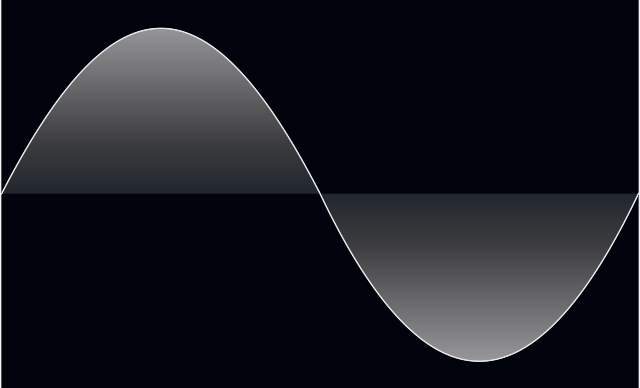
Give the GLSL for this background, as a Shadertoy shader.

```glsl
// Draws one full wave on near-black, its two lobes filled with a grey gradient.

// Height of the wave above its axis, for x from 0 to 1 across the canvas
float waveHeight(float x) {
    float phase = clamp((x - 0.0026) / 0.995, 0.0, 0.9999) * 2.0;
    float t = fract(phase);
    float arch = 4.0 * t * (1.0 - t);
    float crest = mix(arch, sin(3.14159 * t), 0.3);
    return phase < 1.0 ? 0.426 * crest : -0.432 * arch;
}

// Bluish slate at the axis, neutral light grey at the extremes
vec3 lobeColor(float level) {
    vec3 slate = vec3(0.13, 0.15, 0.18);
    vec3 charcoal = vec3(0.235, 0.235, 0.245);
    vec3 silver = vec3(0.59, 0.59, 0.60);
    return level < 0.3 ? mix(slate, charcoal, level / 0.3)
                       : mix(charcoal, silver, (level - 0.3) / 0.7);
}

void mainImage(out vec4 fragColor, in vec2 fragCoord) {
    vec2 uv = fragCoord / iResolution.xy;
    float aspect = iResolution.x / iResolution.y;
    float pixel = 1.0 / iResolution.y;

    float y = uv.y - 0.501;
    float height = waveHeight(uv.x);
    float side = uv.x < 0.5 ? 1.0 : -1.0;

    // Distance to the curve, corrected by its local slope
    float stepX = 0.001;
    float slope = (waveHeight(uv.x + stepX) - waveHeight(uv.x - stepX)) / (2.0 * stepX * aspect);
    float curveDist = (y - height) / sqrt(1.0 + slope * slope);

    // Lobes between the axis and the curve
    vec3 color = vec3(0.0, 0.012, 0.045);
    float lobe = smoothstep(-0.5 * pixel, 0.5 * pixel, side * y)
               * smoothstep(-0.5 * pixel, 0.5 * pixel, -side * curveDist);
    color = mix(color, lobeColor(clamp(abs(y) / 0.43, 0.0, 1.0)), lobe);

    // Bright outline
    float line = 1.0 - smoothstep(-0.5 * pixel, 0.5 * pixel, abs(curveDist) - 0.0019);
    color = mix(color, vec3(0.9), line);

    // Light strips along the left and right borders
    float borderDist = min(uv.x, 1.0 - uv.x) * aspect - 0.0036;
    float border = 1.0 - smoothstep(-0.5 * pixel, 0.5 * pixel, borderDist);
    color = mix(color, vec3(0.95), border);

    fragColor = vec4(color, 1.0);
}
```
